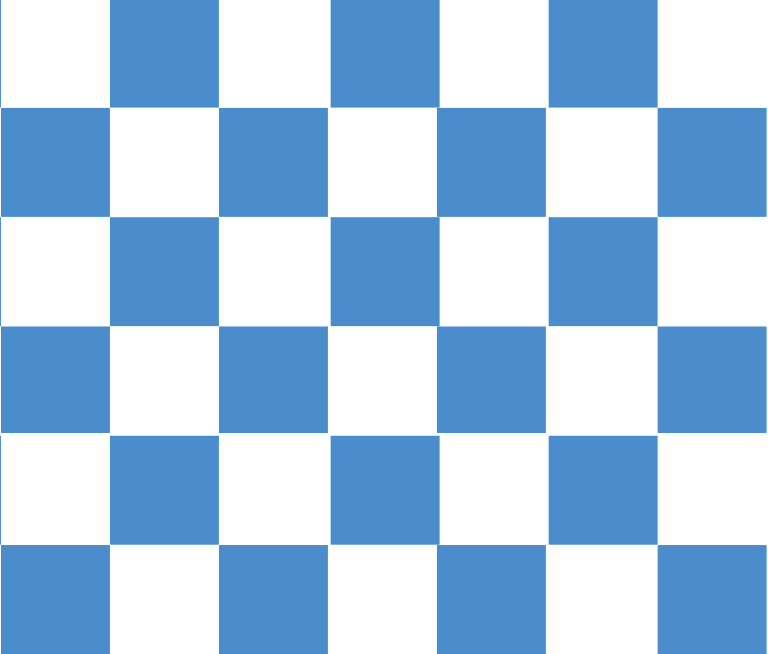
Reproduce this pattern procedurally as a Shadertoy shader.

```glsl
#define CELL 0.1671         // row pitch as a share of canvas height
#define ROWS 6
#define COLS 7
#define SIDE 0.997          // square side, in cells
#define COLUMN_PITCH 0.9973
#define LEFT_MARGIN 0.009
#define COLUMN_SLIP 0.025   // sideways jump between groups of squares
#define ROW_TRIM 0.022      // shortened lower edge of one row
#define TRIMMED_ROW 2
#define BLUE vec3(0.29, 0.55, 0.80)
#define PAPER vec3(1.0)

// Share of a pixel at p, of width px, covered by the box from lo to hi
float boxCoverage(vec2 p, vec2 lo, vec2 hi, float px) {
    vec2 overlap = min(p + 0.5 * px, hi) - max(p - 0.5 * px, lo);
    vec2 share = clamp(overlap / px, 0.0, 1.0);
    return share.x * share.y;
}

// Left edge of a square; odd rows slip every 3 columns, even rows every 6
float leftEdge(int col, int oddRow) {
    float slips = max(0.0, floor(float(col) / (oddRow == 1 ? 3.0 : 6.0)));
    return LEFT_MARGIN + float(col) * COLUMN_PITCH + slips * COLUMN_SLIP;
}

void mainImage(out vec4 fragColor, in vec2 fragCoord) {
    float px = 1.0 / (iResolution.y * CELL);
    vec2 p = fragCoord * px;

    // Checkerboard: odd rows start one column outside the left border
    float ink = 0.0;
    for (int row = 0; row < ROWS; row++) {
        int oddRow = row & 1;
        float bottom = float(row) + (row == TRIMMED_ROW ? ROW_TRIM : 0.0);
        float top = float(row) + SIDE;
        for (int col = -oddRow; col <= COLS; col += 2) {
            float left = leftEdge(col, oddRow);
            ink += boxCoverage(p, vec2(left, bottom), vec2(left + SIDE, top), px);
        }
    }

    fragColor = vec4(mix(PAPER, BLUE, min(ink, 1.0)), 1.0);
}
```
